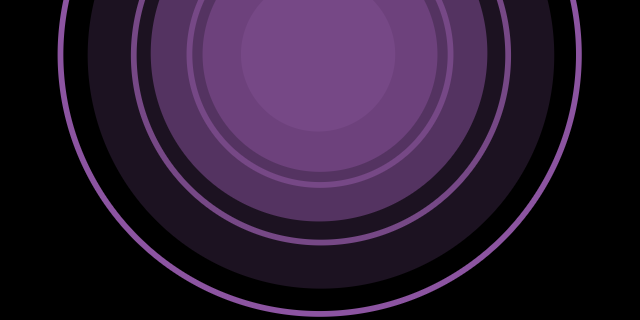
This background is drawn by a Shadertoy shader. Its source:

```glsl
const vec3 LILAC = vec3(0.463, 0.282, 0.525);

// Coverage of a shape from its signed distance, about one pixel soft
float coverage(float dist) {
    return clamp(0.5 - dist * iResolution.y, 0.0, 1.0);
}

float disc(vec2 p, vec2 center, float radius) {
    return coverage(length(p - center) - radius);
}

float ring(vec2 p, vec2 center, float radius) {
    return coverage(abs(length(p - center) - radius) - 0.009);
}

void mainImage(out vec4 fragColor, in vec2 fragCoord) {
    // Height units, measured from the shared center near the top edge
    vec2 p = (fragCoord - vec2(0.5 * iResolution.x, 0.0)) / iResolution.y;
    p.y -= 0.830;

    vec3 color = vec3(0.0);

    // Outer ring and dark disc
    color = mix(color, vec3(0.55, 0.33, 0.63), ring(p, vec2(-0.001, -0.001), 0.810));
    color = mix(color, vec3(0.11, 0.07, 0.13), disc(p, vec2(0.003, -0.003), 0.729));

    // Middle ring and plum disc
    color = mix(color, LILAC, ring(p, vec2(0.003, -0.003), 0.585));
    color = mix(color, vec3(0.33, 0.20, 0.38), disc(p, vec2(-0.003, 0.004), 0.526));

    // Inner ring and the two bright discs
    color = mix(color, LILAC, ring(p, vec2(0.0), 0.408));
    color = mix(color, vec3(0.427, 0.255, 0.486), disc(p, vec2(0.0), 0.367));
    color = mix(color, LILAC, disc(p, vec2(-0.006, 0.0), 0.241));

    fragColor = vec4(color, 1.0);
}
```
